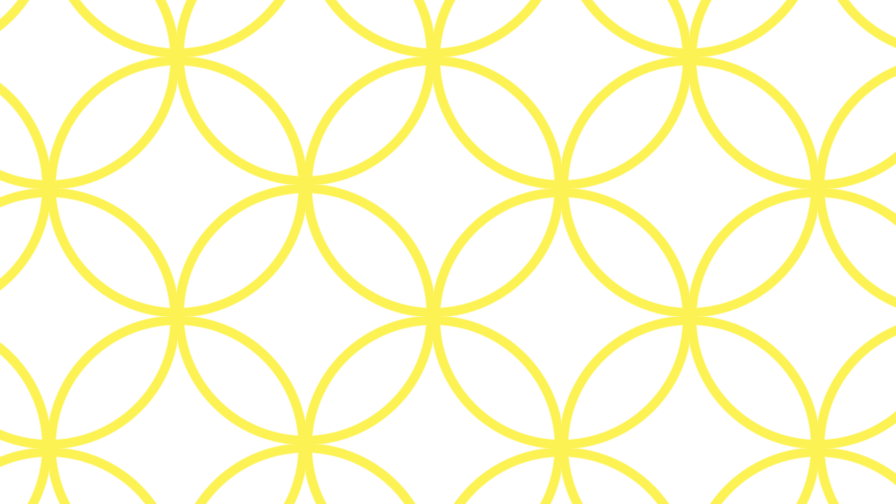
Write a Shadertoy shader that draws this pattern.

```glsl
// Yellow rings on white, overlapping in a staggered grid to form four-petal rosettes.

#define COLUMN_STEP 0.2542     // spacing of ring columns, in canvas heights
#define ROW_STEP 0.5150        // spacing of rings within a column
#define FIRST_RING vec2(0.0972, 0.8871)
#define RING_RADIUS 0.2500
#define HALF_STROKE 0.0093
#define EDGE_SOFTNESS 0.0022
#define COLUMN_SLIP 0.0040     // small vertical misalignment of even columns
#define RAISED_COLUMN 2.0
#define PAPER vec3(1.0)
#define INK vec3(0.99, 0.95, 0.33)

// Vertical position of one ring centre in the given column
float columnHeight(float column) {
    float odd = mod(column, 2.0);
    float raised = 1.0 - step(0.5, abs(column - RAISED_COLUMN));
    float slip = (1.0 - odd) * COLUMN_SLIP * (2.0 * raised - 1.0);
    return FIRST_RING.y - 0.5 * ROW_STEP * odd + slip;
}

// Distance to the centreline of the nearest ring in a column
float columnDistance(vec2 p, float column) {
    vec2 offset = p - vec2(FIRST_RING.x + column * COLUMN_STEP, columnHeight(column));
    offset.y -= ROW_STEP * round(offset.y / ROW_STEP);
    return abs(length(offset) - RING_RADIUS);
}

void mainImage(out vec4 fragColor, in vec2 fragCoord) {
    vec2 p = fragCoord / iResolution.y;
    float nearestColumn = round((p.x - FIRST_RING.x) / COLUMN_STEP);

    // Rings reach into the neighbouring columns
    float d = 1.0;
    for (int i = -1; i <= 1; i++) {
        d = min(d, columnDistance(p, nearestColumn + float(i)));
    }

    // Smooth stroke edge
    float edge = max(EDGE_SOFTNESS, 0.7 / iResolution.y);
    float stroke = 1.0 - smoothstep(-edge, edge, d - HALF_STROKE);
    fragColor = vec4(mix(PAPER, INK, stroke), 1.0);
}
```
